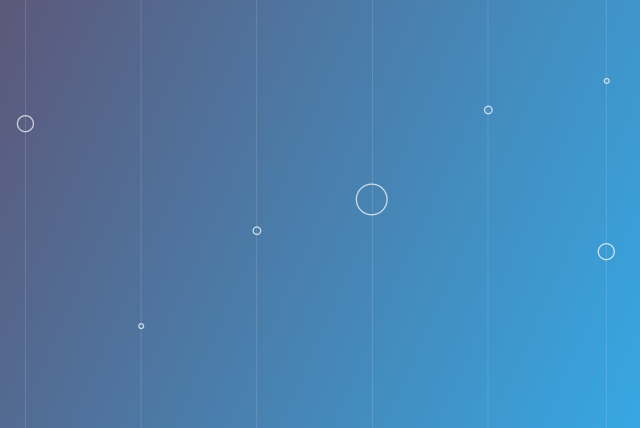
Reproduce this background procedurally as a Shadertoy shader.

```glsl
const vec3 START_COLOR = vec3(0.360, 0.345, 0.475);
const vec3 END_COLOR = vec3(0.213, 0.655, 0.888);
const vec2 GRADIENT_SHARE = vec2(0.77, 0.23); // rightward, downward

const int LINE_COUNT = 6;
const float FIRST_LINE = 0.0397;
const float LINE_SPACING = 0.1807;
const float LAST_LINE_SHIFT = 0.0041;
const float LINE_WIDTH = 0.0018;
const float LINE_OPACITY = 0.16;

const float RING_WIDTH = 0.0030;
const float RING_OPACITY = 0.72;
const int RING_COUNT = 7;

// Ring centres as fractions of the canvas, radii as fractions of its height
const vec3 RINGS[RING_COUNT] = vec3[](
    vec3(0.0397, 0.711, 0.0186),
    vec3(0.2207, 0.238, 0.0055),
    vec3(0.4014, 0.461, 0.0087),
    vec3(0.5808, 0.534, 0.0358),
    vec3(0.7630, 0.743, 0.0087),
    vec3(0.9480, 0.811, 0.0055),
    vec3(0.9473, 0.412, 0.0186));

// Share of a pixel covered by a stroke at the given distance
float strokeCoverage(float dist, float width, float pixel) {
    float overlap = (0.5 * (width + pixel) - abs(dist)) / pixel;
    return clamp(overlap, 0.0, min(1.0, width / pixel));
}

void mainImage(out vec4 fragColor, in vec2 fragCoord) {
    vec2 uv = fragCoord / iResolution.xy;
    vec2 aspect = vec2(iResolution.x / iResolution.y, 1.0);
    float pixel = 1.0 / iResolution.y;

    // Diagonal gradient
    float blend = dot(vec2(uv.x, 1.0 - uv.y), GRADIENT_SHARE);
    vec3 color = mix(START_COLOR, END_COLOR, blend);

    // Faint vertical lines
    float lines = 0.0;
    for (int i = 0; i < LINE_COUNT; i++) {
        float x = FIRST_LINE + LINE_SPACING * float(i);
        if (i == LINE_COUNT - 1) x += LAST_LINE_SHIFT;
        lines = max(lines, strokeCoverage((uv.x - x) * aspect.x, LINE_WIDTH, pixel));
    }
    color = mix(color, vec3(1.0), lines * LINE_OPACITY);

    // Outlined rings
    float rings = 0.0;
    for (int i = 0; i < RING_COUNT; i++) {
        float dist = length((uv - RINGS[i].xy) * aspect) - RINGS[i].z;
        rings = max(rings, strokeCoverage(dist, RING_WIDTH, pixel));
    }
    color = mix(color, vec3(1.0), rings * RING_OPACITY);

    fragColor = vec4(color, 1.0);
}
```
